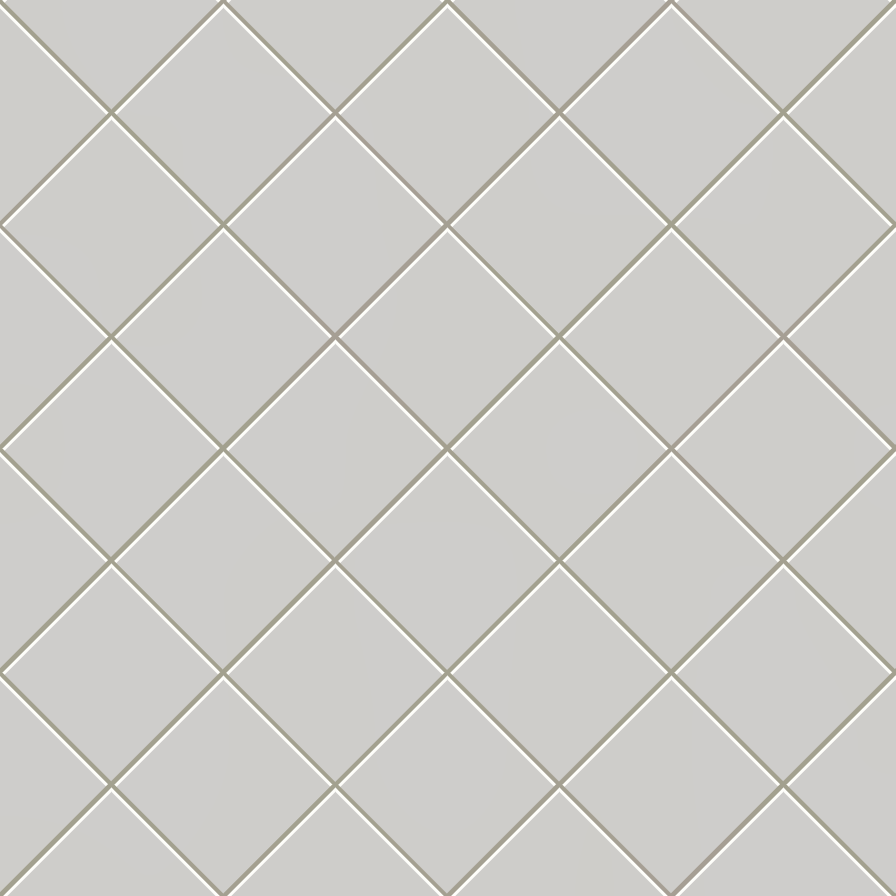
Give the GLSL for this pattern, as a WebGL 2 fragment shader.

```glsl
#version 300 es
precision highp float;
// Pale diamond tiles, four across and four down, with grey joints and white bevels.

uniform vec2 u_resolution;
out vec4 fragColor;

const float REPEATS = 4.0;
const float JOINT_WIDTH = 0.0046;
const float BEVEL_WIDTH = 0.0035;
const float JOINT_BOTTOM = -0.0023;
const vec2 JOINT_SHIFT = vec2(-0.0012, 0.0);

const vec3 TILE = vec3(0.808, 0.802, 0.794);
const vec3 JOINT = vec3(0.640, 0.630, 0.560);
const vec3 JOINT_WARM = vec3(0.650, 0.625, 0.580);
const vec3 BEVEL = vec3(0.995, 0.995, 0.980);

float hash(vec2 p) {
    vec3 q = fract(vec3(p.xyx) * vec3(0.1031, 0.1030, 0.0973));
    q += dot(q, q.yzx + 33.33);
    return fract((q.x + q.y) * q.z);
}

float valueNoise(vec2 p) {
    vec2 cell = floor(p);
    vec2 t = smoothstep(0.0, 1.0, fract(p));
    float low = mix(hash(cell), hash(cell + vec2(1.0, 0.0)), t.x);
    float high = mix(hash(cell + vec2(0.0, 1.0)), hash(cell + 1.0), t.x);
    return mix(low, high, t.y);
}

// Antialiased coverage of the strip between two offsets.
float strip(float d, float bottom, float top, float pixel) {
    return clamp((d - bottom) / pixel + 0.5, 0.0, 1.0)
         - clamp((d - top) / pixel + 0.5, 0.0, 1.0);
}

// Signed distance to the nearest joint line, positive above it.
float jointDistance(float q) {
    return (fract(q + 0.5) - 0.5) / (REPEATS * sqrt(2.0));
}

// Joint width varies by line and a little by segment.
float jointWidth(float line, float segment, float seed) {
    float perLine = hash(vec2(line + 20.0, seed));
    float perSegment = hash(vec2(line + 20.0, segment + seed + 40.0));
    return JOINT_WIDTH * (0.86 + 0.2 * perLine + 0.1 * perSegment);
}

void main() {
    vec2 uv = gl_FragCoord.xy / u_resolution.y;
    float pixel = 1.0 / u_resolution.y;

    // Diagonal axes: x crosses falling joints, y crosses rising joints.
    vec2 q = (vec2(uv.x + uv.y, uv.y - uv.x) - JOINT_SHIFT) * REPEATS;
    vec2 line = floor(q + 0.5);
    vec2 segment = floor(q);
    vec2 d = vec2(jointDistance(q.x), jointDistance(q.y));
    vec2 width = vec2(jointWidth(line.x, segment.y, 3.0),
                      jointWidth(line.y, segment.x, 11.0) * 1.06);

    // Tile face with a faint drift of tone.
    float drift = valueNoise(uv * 6.0) - 0.5;
    vec3 color = TILE + drift * vec3(0.002, 0.0, 0.008);

    // White bevel just below each joint.
    float bevelBottom = JOINT_BOTTOM - BEVEL_WIDTH;
    float bevel = max(strip(d.x, bevelBottom, JOINT_BOTTOM, pixel),
                      strip(d.y, bevelBottom, JOINT_BOTTOM, pixel));
    color = mix(color, BEVEL, bevel);

    // Grey joints on top, some of them warmer.
    float joint = max(strip(d.x, JOINT_BOTTOM, JOINT_BOTTOM + width.x, pixel),
                      strip(d.y, JOINT_BOTTOM, JOINT_BOTTOM + width.y, pixel));
    float warmth = smoothstep(0.35, 0.85, valueNoise(uv * 5.0 + 7.0));
    color = mix(color, mix(JOINT, JOINT_WARM, warmth), joint);

    fragColor = vec4(color, 1.0);
}
```
